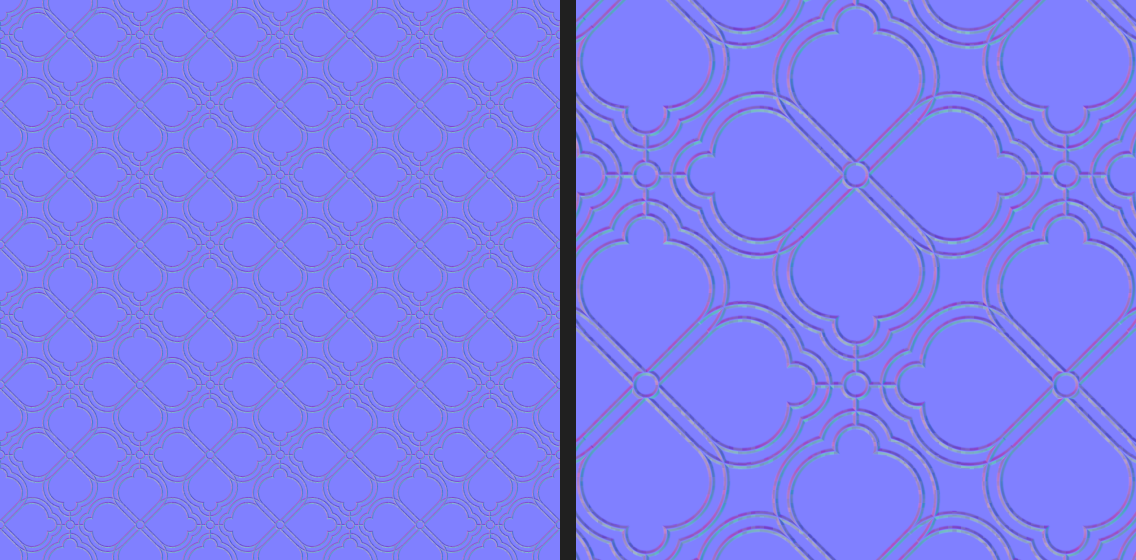
Left: the whole. Right: its middle third, enlarged.
A WebGL 1 fragment shader for this texture map:

```glsl
precision highp float;
// Tangent-space normal map of a lattice of four-petalled ornaments.
// Each diamond cell is folded to half a petal, whose outlines are distance
// functions; thin grooves along them are differentiated into normals.

uniform vec2 u_resolution;

// Lengths are in units of half a repeat.
const float REPEATS = 4.0;                     // repeats across and down
const vec2 SHOULDER_CENTER = vec2(0.46, 0.09); // centre of the shoulder arc
const float SHOULDER_RADIUS = 0.225;
const float LOBE_CENTER = 0.705;               // small round tip of a petal
const float LOBE_RADIUS = 0.1;
const float OUTLINE_GAP = 0.07;                // inner to outer outline
const float RING_RADIUS = 0.06;
const float LINE_HALF_WIDTH = 0.016;
const float GROOVE_DEPTH = 0.02;
const float GRADIENT_STEP = 0.004;
const float TILT_STRENGTH = 0.4;               // red and green contrast
const float GRAIN_AMOUNT = 0.5;                // uneven tilt along the lines
const float GRAIN_CELLS = 384.0;
const int SAMPLES = 3;                         // per axis, for smooth edges
const float FAR = 10.0;
const float SQRT2 = 1.41421;

float hash(vec2 cell) {
  vec3 v = fract(cell.xyx * vec3(0.1031, 0.1030, 0.0973));
  v += dot(v, v.yzx + 33.33);
  return fract((v.x + v.y) * v.z);
}

// Distance from the diagonal to the straight side of a petal.
float armOffset() {
  return (SHOULDER_CENTER.x - SHOULDER_CENTER.y) / SQRT2 - SHOULDER_RADIUS;
}

// Offset from the centre of the nearest ornament on the diagonal lattice.
vec2 toOrnament(vec2 p) {
  p.y -= 0.5;
  vec2 lattice = vec2(p.x + p.y, p.x - p.y) * 0.5;
  vec2 local = fract(lattice + 0.5) - 0.5;
  return vec2(local.x + local.y, local.x - local.y);
}

// Signed distance to a petal along +x; q.y is not negative.
float petal(vec2 q) {
  vec2 rel = q - SHOULDER_CENTER;
  float body = length(rel) - SHOULDER_RADIUS;
  if (rel.x + rel.y < 0.0) {
    body = (q.y - q.x) / SQRT2 + armOffset();
  } else if (rel.y < 0.0) {
    body = rel.x - SHOULDER_RADIUS;
  }
  float lobe = length(q - vec2(LOBE_CENTER, 0.0)) - LOBE_RADIUS;
  return min(body, lobe);
}

// Unsigned distance to the nearest line of the ornament.
float lineDistance(vec2 p) {
  vec2 a = abs(toOrnament(p));
  vec2 q = vec2(max(a.x, a.y), min(a.x, a.y));
  float shape = petal(q);
  float fromCenter = length(q);

  // Rings at the ornament centre and at the corner between petal tips
  float d = abs(fromCenter - RING_RADIUS);
  d = min(d, abs(length(q - vec2(1.0, 0.0)) - RING_RADIUS));

  // Inner outline, stopped at the centre ring
  d = min(d, fromCenter > RING_RADIUS ? abs(shape) : FAR);

  // Outer outline, which crosses its neighbour between the arms
  if (q.x + q.y > SHOULDER_CENTER.x + SHOULDER_CENTER.y) {
    d = min(d, abs(shape - OUTLINE_GAP));
    if (q.x - q.y < armOffset() * SQRT2) {
      d = min(d, abs(petal(q.yx) - OUTLINE_GAP));
    }
  }

  // Short stem from the petal tip to the corner ring
  float along = clamp(q.x, LOBE_CENTER + LOBE_RADIUS, 1.0 - RING_RADIUS);
  return min(d, length(q - vec2(along, 0.0)));
}

float height(vec2 p) {
  float groove = 1.0 - smoothstep(0.0, LINE_HALF_WIDTH, lineDistance(p));
  return -GROOVE_DEPTH * groove;
}

vec3 surfaceNormal(vec2 uv) {
  vec2 p = uv * REPEATS * 2.0;
  vec2 e = vec2(GRADIENT_STEP, 0.0);
  vec2 slope = vec2(height(p + e.xy) - height(p - e.xy),
                    height(p + e.yx) - height(p - e.yx));
  slope /= 2.0 * GRADIENT_STEP;
  vec3 normal = normalize(vec3(-slope, 1.0));

  // Soften the tilt, unevenly, and keep the shading of the grooves in blue
  float grain = hash(floor(fract(uv) * GRAIN_CELLS)) * 2.0 - 1.0;
  normal.xy *= TILT_STRENGTH * (1.0 + GRAIN_AMOUNT * grain);
  return normal;
}

void main() {
  vec3 color = vec3(0.0);
  for (int j = 0; j < SAMPLES; j++) {
    for (int i = 0; i < SAMPLES; i++) {
      vec2 shift = (vec2(float(i), float(j)) + 0.5) / float(SAMPLES) - 0.5;
      vec2 uv = (gl_FragCoord.xy + shift) / u_resolution;
      color += surfaceNormal(uv) * 0.5 + 0.5;
    }
  }
  gl_FragColor = vec4(color / float(SAMPLES * SAMPLES), 1.0);
}
```
